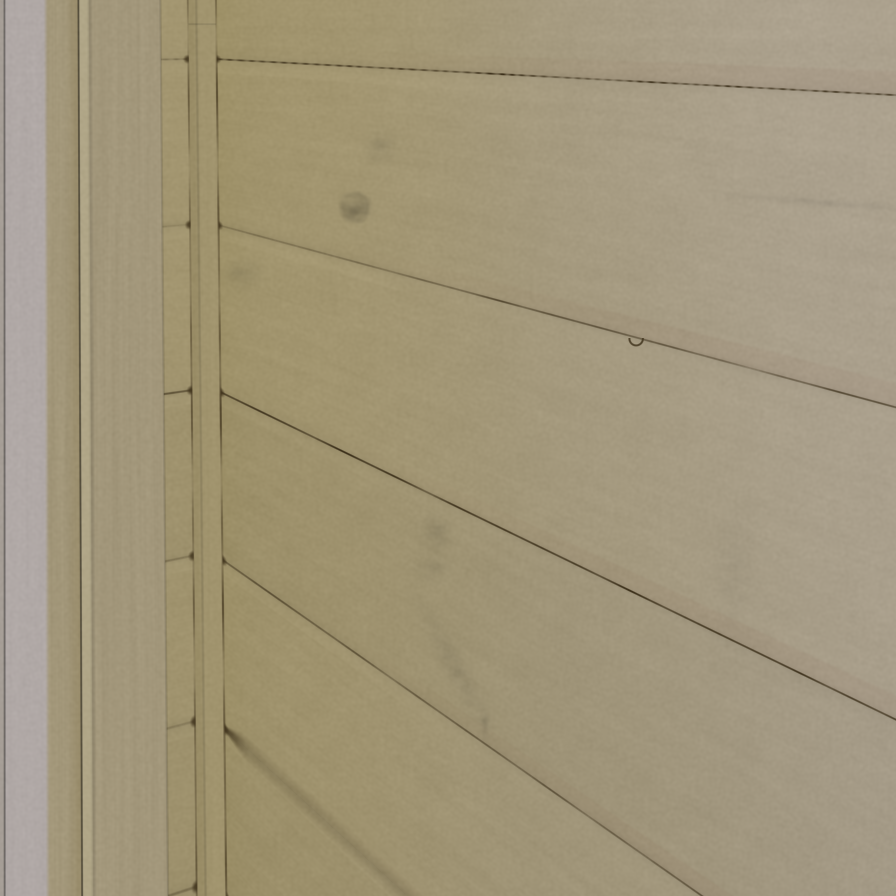
A Shadertoy shader for this texture:

```glsl
// Pale plank wall seen at an angle beside a corner batten and a door casing.
// Seams fan out in perspective: a row coordinate is solved from slope and spacing,
// then grain, knots and vertical trim strips are layered over it.

vec2 gradientAt(vec2 cell) {
    vec2 h = vec2(dot(cell, vec2(127.1, 311.7)), dot(cell, vec2(269.5, 183.3)));
    return 2.0 * fract(sin(h) * 43758.5) - 1.0;
}

float noise(vec2 p) {
    vec2 i = floor(p), f = fract(p), s = f * f * f * (f * (f * 6.0 - 15.0) + 10.0);
    vec2 e = vec2(1.0, 0.0);
    float low = mix(dot(gradientAt(i), f), dot(gradientAt(i + e), f - e), s.x);
    float high = mix(dot(gradientAt(i + e.yx), f - e.yx), dot(gradientAt(i + 1.0), f - 1.0), s.x);
    return mix(low, high, s.y);
}

// Coverage of a line of the given half width at distance d
float line(float d, float halfWidth, float soft) {
    return 1.0 - smoothstep(halfWidth - soft, halfWidth + soft, abs(d));
}

// Soft elliptical stain
float blot(vec2 p, vec2 center, vec2 radius) {
    vec2 q = (p - center) / radius;
    return exp(-dot(q, q));
}

void mainImage(out vec4 fragColor, in vec2 fragCoord) {
    vec2 p = fragCoord / iResolution.xy;
    p.y = 1.0 - p.y;                         // measured downward from the top
    float px = 0.8 / iResolution.y;
    float x = p.x / (1.0 + 0.048 * p.y);     // trim leans slightly
    bool mainWall = x > 0.225;

    // Perspective rows, mirrored on the narrow side wall
    float run = mainWall ? max(p.x - 0.242, 0.0) : 0.3 * max(0.2085 - x, 0.0);
    float rowHeight = 0.1848 + 0.216 * run;
    float row = (p.y - 0.066 - 0.053 * run) / rowHeight;
    float seam = floor(row + 0.5);
    float slope = 0.053 + 0.216 * seam;
    float gap = (row - seam) * rowHeight / sqrt(1.0 + slope * slope);

    // Board colour, warm near the corner and greyer to the right
    vec3 color = mix(vec3(0.628, 0.578, 0.432), vec3(0.634, 0.59, 0.478), smoothstep(0.32, 0.68, p.x));
    color = mix(color, vec3(0.665, 0.625, 0.55), smoothstep(0.52, 1.02, p.x + 0.16 * (0.5 - p.y)));
    color *= 1.02 - 0.04 * p.y + 0.008 * sin(floor(row) * 2.4);
    color -= vec3(0.02, 0.02, 0.035) * exp(-run * 22.0) * float(mainWall);
    float grain = noise(vec2(p.x * 5.0, row * 20.0 + noise(p * 6.0)));
    grain += 0.6 * noise(vec2(p.x * 14.0 + 9.0, row * 60.0));
    color += 0.013 * grain + 0.012 * noise(p * 26.0);

    // Knots, stains and a short crack
    float mottled = 0.75 + 0.9 * noise(p * vec2(60.0, 110.0));
    vec2 knot = (p - vec2(0.396, 0.231)) / vec2(0.019, 0.019);
    float stain = 0.15 * smoothstep(1.1, 0.7, length(knot) + 0.3 * noise(p * 70.0));
    stain += 0.13 * blot(p, vec2(0.398, 0.236), vec2(0.012, 0.006));
    stain += 0.09 * blot(p, vec2(0.424, 0.166), vec2(0.014, 0.014));
    stain += 0.09 * blot(p, vec2(0.486, 0.594), vec2(0.014, 0.016));
    stain += 0.07 * blot(p, vec2(0.482, 0.635), vec2(0.016, 0.012));
    stain += 0.09 * blot(p, vec2(0.27, 0.305), vec2(0.018, 0.012));
    stain += 0.04 * blot(p, vec2(0.82, 0.64), vec2(0.022, 0.06));
    stain += 0.08 * blot(p, vec2(0.505 + 0.5 * (p.y - 0.74), 0.74), vec2(0.012, 0.055));
    stain += 0.12 * blot(p, vec2(0.541, 0.807), vec2(0.004, 0.012));
    stain += 0.07 * blot(p, vec2(0.93, 0.227 + 0.08 * (p.x - 0.93)), vec2(0.09, 0.004));
    color *= 1.0 - stain * mottled;

    // Bevels above and below each seam
    float above = smoothstep(-0.085, -0.07, row - seam) * step(row, seam);
    float below = smoothstep(0.09, 0.075, row - seam) * step(seam, row);
    float bevelFade = smoothstep(0.05, 0.6, run);
    color -= vec3(0.012, 0.022, 0.02) * above * bevelFade;
    color += 0.012 * below * (1.0 - bevelFade);

    // Seams: the first is broken, the fifth fades into a wide soft groove
    vec3 dark = vec3(0.26, 0.21, 0.12);
    float strength = 0.72 + 0.18 * cos(3.14159 * seam);
    strength *= 0.9 + 0.8 * noise(vec2(p.x * 22.0, seam * 7.3 + 0.4));
    if (seam == 0.0) strength *= 0.65 + 0.25 * sin(p.x * 520.0 + 3.0 * noise(p * 30.0));
    if (seam == 1.0) strength *= mix(0.5, 1.1, smoothstep(0.1, 0.3, run));
    if (!mainWall) strength *= 0.6 + 0.9 * noise(vec2(seam * 3.7, 0.4));
    float soft = seam == 4.0 && mainWall ? smoothstep(0.0, 0.04, run) : 0.0;
    float groove = line(gap, mix(0.001, 0.008, soft), px + 0.005 * soft);
    color = mix(color, dark, clamp(groove * strength * mix(1.0, 0.13, soft), 0.0, 1.0));
    color *= 1.0 - 0.06 * exp(-abs(gap) * 260.0);

    // Resin loop hanging under the second seam
    vec2 drop = p - vec2(0.71, 0.378);
    float loop = line(length(drop) - 0.0075, 0.0011, px) * step(-0.001, drop.y);
    color = mix(color, dark, 0.85 * loop);

    // Dark pockets where seams meet the corner batten
    float cornerGap = min(abs(x - 0.241), abs(x - 0.209));
    float pocket = 1.0 - smoothstep(0.001, 0.006, length(vec2(cornerGap, gap)));
    color = mix(color, dark, 0.85 * pocket);

    // Vertical trim, painted from the corner outwards
    float fiber = noise(vec2(x * 130.0 + 0.8 * noise(p * vec2(9.0, 3.0)), p.y * 2.5));
    fiber += 0.6 * noise(vec2(x * 320.0, p.y * 5.0));
    float batten = line(x - 0.2255, 0.0155, px);
    vec3 battenColor = vec3(0.6, 0.55, 0.4) + 0.03 * smoothstep(0.214, 0.224, x) + 0.015 * fiber;
    battenColor *= 1.0 - 0.1 * line(x - 0.219, 0.0012, 0.0012) - 0.1 * line(p.y - 0.027, 0.001, px);
    color = mix(color, battenColor, batten);
    float edgeWear = clamp(0.55 + 1.1 * noise(vec2(x * 4.0, p.y * 14.0)), 0.0, 1.0);
    color = mix(color, dark, edgeWear * (0.8 * line(x - 0.241, 0.0011, px) + 0.65 * line(x - 0.2095, 0.001, px)));

    vec3 casing = vec3(0.635, 0.59, 0.48) + 0.025 * fiber;
    vec3 jamb = mix(vec3(0.635, 0.59, 0.475), vec3(0.6, 0.55, 0.42), smoothstep(0.07, 0.087, x));
    color = mix(color, casing, smoothstep(px, -px, x - 0.179));
    color = mix(color, vec3(0.69, 0.65, 0.53), smoothstep(px, -px, x - 0.099));
    color = mix(color, jamb + 0.03 * fiber, smoothstep(px, -px, x - 0.088));
    color = mix(color, vec3(0.69, 0.66, 0.65) + 0.012 * fiber, smoothstep(0.003, -0.003, x - 0.051));
    color = mix(color, vec3(0.65, 0.62, 0.59), smoothstep(px, -px, x - 0.005));
    color *= 1.0 - 0.12 * line(x - 0.179, 0.0012, px) - 0.1 * line(x - 0.1, 0.002, 0.002);
    color *= 1.0 - 0.45 * line(x - 0.0875, 0.001, px) - 0.35 * line(x - 0.005, 0.001, px);

    color += 0.022 * noise(p * 210.0) + 0.012 * noise(p * 95.0);   // fine surface speckle
    fragColor = vec4(color, 1.0);
}
```
